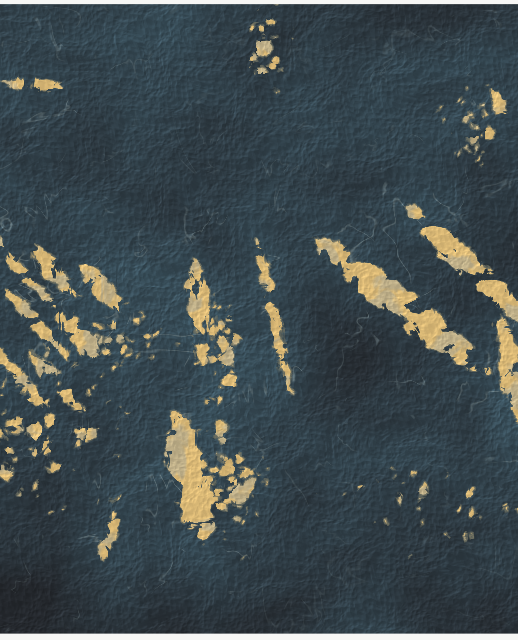
Reproduce this texture procedurally as a WebGL 1 fragment shader.

```glsl
precision highp float;
// Torn gold leaf over rough, blue-black plaster between pale top and bottom rims.
// Tapered strokes and cellular flakes form the leaf; layered sines tint the
// plaster, and a small height field built from sines and cells lights it.
uniform vec2 u_resolution;

const vec3 SLATE_DARK = vec3(0.160, 0.192, 0.218);
const vec3 SLATE_BLUE = vec3(0.235, 0.335, 0.385);
const vec3 RIDGE_PALE = vec3(0.46, 0.52, 0.53);
const vec3 LEAF_GOLD = vec3(0.85, 0.72, 0.46);
const vec3 LEAF_PALE = vec3(0.74, 0.68, 0.53);
const vec3 LEAF_RIM = vec3(0.46, 0.46, 0.39);
const vec3 RIM_WHITE = vec3(0.97, 0.97, 0.96);

float hash(vec2 p) {
  return fract(sin(dot(p, vec2(127.1, 311.7))) * 43758.55);
}

// Warped, rotated sine layers, roughly -0.9 to 0.9.
float waves(vec2 p) {
  float sum = 0.0;
  float amp = 0.5;
  for (int i = 0; i < 5; i++) {
    p = mat2(0.8, 0.6, -0.6, 0.8) * p * 1.7 + 2.3;
    p += 0.7 * sin(p.yx * 0.9 + float(i));
    sum += amp * sin(p.x) * cos(0.6 * p.y);
    amp *= 0.62;
  }
  return sum * 1.25;
}

// Distance to the nearest cell point (x) and that cell's random value (y).
vec2 cells(vec2 p) {
  vec2 base = floor(p);
  vec2 best = vec2(9.0, 0.0);
  for (int j = -1; j <= 1; j++) {
    for (int i = -1; i <= 1; i++) {
      vec2 id = base + vec2(float(i), float(j));
      vec2 site = id + 0.1 + 0.8 * vec2(hash(id), hash(id + 37.0));
      float d = length(p - site);
      if (d < best.x) best = vec2(d, hash(id + 71.0));
    }
  }
  return best;
}

// Signed distance to a stroke from a to b that narrows towards its ends.
float stroke(vec2 p, vec2 a, vec2 b, float width) {
  vec2 ab = b - a;
  float h = clamp(dot(p - a, ab) / dot(ab, ab), 0.0, 1.0);
  return length(p - a - ab * h) - width * (0.15 + 0.85 * sqrt(sin(3.1416 * h) + 0.001));
}

float zone(vec2 p, vec2 centre, vec2 size) {
  vec2 q = (p - centre) / size;
  return exp(-dot(q, q));
}

float flakes(vec2 p, float scale, float density) {
  vec2 q = mat2(0.7, 0.55, -0.7, 0.55) * p;
  vec2 c = cells(q * scale);
  float radius = 0.46 * smoothstep(0.0, 0.35, density - c.y);
  return (c.x - radius) / scale + 0.004 * step(radius, 0.01);
}

float strokes(vec2 p) {
  float d = stroke(p, vec2(0.495, 0.625), vec2(0.76, 0.42), 0.025);
  d = min(d, stroke(p, vec2(0.64, 0.675), vec2(0.83, 0.49), 0.019));
  d = min(d, stroke(p, vec2(0.785, 0.50), vec2(0.81, 0.34), 0.016));
  d = min(d, stroke(p, vec2(0.275, 0.35), vec2(0.320, 0.155), 0.031));
  d = min(d, stroke(p, vec2(0.400, 0.63), vec2(0.455, 0.385), 0.008));
  d = min(d, stroke(p, vec2(0.305, 0.59), vec2(0.318, 0.43), 0.015));
  d = min(d, stroke(p, vec2(0.192, 0.23), vec2(0.160, 0.125), 0.010));
  d = min(d, stroke(p, vec2(0.01, 0.87), vec2(0.10, 0.865), 0.010));
  d = min(d, stroke(p, vec2(0.768, 0.86), vec2(0.79, 0.815), 0.010));
  // Family of parallel diagonal scrapes at the left.
  for (int i = 0; i < 7; i++) {
    float k = float(i);
    float r = hash(vec2(k, 5.0));
    vec2 a = vec2(0.04 * mod(k * 2.0, 5.0) - 0.03, 0.65 - 0.034 * k);
    d = min(d, stroke(p, a, a + vec2(0.66, -0.75) * (0.09 + 0.09 * r), 0.016 - 0.010 * r));
  }
  return d;
}

float flakeDensity(vec2 p) {
  float d = 0.55 * zone(p, vec2(0.06, 0.32), vec2(0.10, 0.11));
  d += 0.50 * zone(p, vec2(0.20, 0.48), vec2(0.07, 0.05));
  d += 0.75 * zone(p, vec2(0.36, 0.25), vec2(0.045, 0.08));
  d += 0.70 * zone(p, vec2(0.345, 0.44), vec2(0.03, 0.09));
  d += 0.70 * zone(p, vec2(0.41, 0.93), vec2(0.03, 0.07));
  d += 0.40 * zone(p, vec2(0.74, 0.81), vec2(0.05, 0.07));
  return d + 0.32 * zone(p, vec2(0.68, 0.21), vec2(0.15, 0.06));
}

// Pitted surface; the sines bend the cells so that no lattice shows.
float height(vec2 p) {
  float swell = waves(p * 27.0);
  vec2 bent = p + 0.006 * vec2(swell, -swell);
  return 0.35 * swell + 0.45 * cells(bent * 60.0).x + 0.33 * cells(bent.yx * 125.0).x;
}

// Short, fine, broken crests along the zero lines of the sines.
float crests(vec2 p, float scale, float width) {
  float line = smoothstep(width, 0.0, abs(waves(p * scale + 6.0)));
  return line * smoothstep(0.15, 0.5, waves(p * scale * 1.3 + 3.0));
}

void main() {
  vec2 p = gl_FragCoord.xy / u_resolution.y;
  vec2 torn = p + 0.006 * vec2(waves(p * 38.0), waves(p * 38.0 + 9.0));
  torn += 0.0035 * vec2(waves(p * 95.0 + 5.0), waves(p * 95.0));

  // Leaf: ragged strokes with worn holes, then scattered flakes.
  float body = strokes(torn);
  float wear = 0.035 * max(waves(p * 30.0 + 4.0) - 0.28, 0.0) + 0.032 * max(waves(p * 62.0) - 0.3, 0.0);
  float density = flakeDensity(p);
  float leaf = min(body + wear, flakes(torn, 44.0, density) + 0.4 * wear);
  leaf = min(leaf, flakes(torn + 3.0, 85.0, density * 0.85));

  // Plaster: broad cloudy tint, bluer around the leaf.
  float glow = exp(-9.0 * max(body, 0.0));
  float dark = zone(p, vec2(0.72, 0.97), vec2(0.22, 0.12)) + zone(p, vec2(0.36, 0.80), vec2(0.09, 0.07))
    + zone(p, vec2(0.56, 0.43), vec2(0.10, 0.09)) + smoothstep(0.15, 0.0, p.y);
  float tint = 0.25 + 0.45 * waves(p * 3.2 + 1.0) + 0.16 * waves(p * 15.0) + 0.38 * glow - 0.38 * dark;
  vec3 colour = mix(SLATE_DARK, SLATE_BLUE, clamp(tint, -0.25, 1.2));
  float ridge = crests(p, 9.0, 0.04) + crests(p + 2.0, 19.0, 0.07);
  colour = mix(colour, RIDGE_PALE, 0.5 * min(ridge, 1.0) * (0.15 + glow));

  // Light from the upper left.
  float relief = height(p) - height(p + vec2(-0.0014, 0.0014));
  colour *= 1.0 + 1.25 * relief;

  vec3 gold = mix(LEAF_GOLD, LEAF_PALE, smoothstep(0.05, 0.5, waves(p * 30.0 + 2.0)));
  gold *= 1.0 + 0.7 * relief;
  colour = mix(colour, LEAF_RIM, 0.8 * smoothstep(0.0035, 0.0005, leaf));
  colour = mix(colour, gold, smoothstep(0.0008, -0.0012, leaf));

  float inside = smoothstep(0.009, 0.011, p.y) * smoothstep(0.0055, 0.0075, 1.0 - p.y);
  gl_FragColor = vec4(mix(RIM_WHITE, colour, inside), 1.0);
}
```
